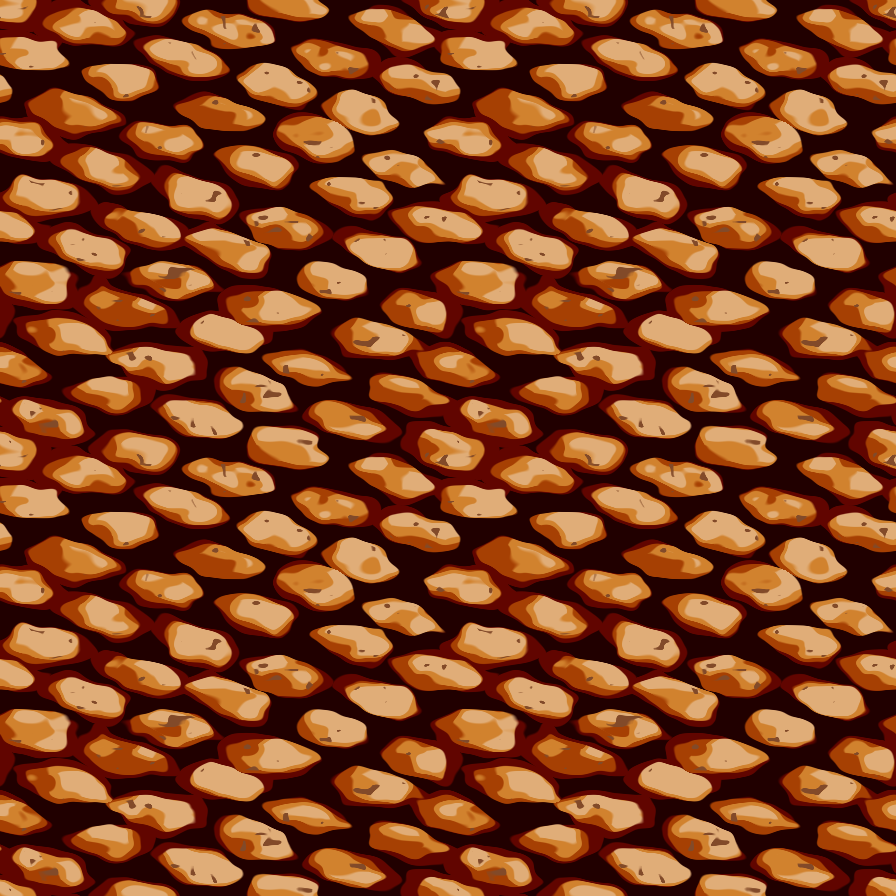
Reproduce this texture procedurally as a Shadertoy shader.

```glsl
const float TILES = 2.0;               // identical tiles across and down
const vec2 GRID = vec2(3.0, 16.0);     // stones per row, rows per tile
const float ROW_HEIGHT = GRID.x / GRID.y;
const float ROW_SHIFT = 0.375;         // sideways step of each row
const vec2 STONE_RADII = vec2(0.28, 0.122);

const vec3 GAP = vec3(0.13, 0.0, 0.0);
const vec3 DARK_RED = vec3(0.38, 0.02, 0.0);
const vec3 RUST = vec3(0.65, 0.25, 0.01);
const vec3 OCHRE = vec3(0.82, 0.51, 0.18);
const vec3 TAN = vec3(0.88, 0.68, 0.47);
const vec3 PIT = vec3(0.51, 0.29, 0.16);

float hash(vec2 p) {
    return fract(sin(dot(p, vec2(127.1, 311.7))) * 43758.5);
}

// Value noise that wraps with the tile; freq must be whole
float wrapNoise(vec2 p, vec2 freq, float seed) {
    vec2 period = GRID.x * freq;
    vec2 i = floor(p * freq);
    vec2 f = fract(p * freq);
    f = f * f * (3.0 - 2.0 * f);
    float a = hash(mod(i, period) + seed);
    float b = hash(mod(i + vec2(1.0, 0.0), period) + seed);
    float c = hash(mod(i + vec2(0.0, 1.0), period) + seed);
    float d = hash(mod(i + 1.0, period) + seed);
    return mix(mix(a, b, f.x), mix(c, d, f.x), f.y);
}

vec2 rotate(vec2 p, float angle) {
    float c = cos(angle), s = sin(angle);
    return vec2(c * p.x - s * p.y, s * p.x + c * p.y);
}

// Irregular hexagon with rounded corners, about one unit in radius
float stoneDistance(vec2 q, vec2 id) {
    const float SHARPNESS = 8.0;
    float sum = 0.0;
    for (int i = 0; i < 6; i++) {
        float k = float(i);
        float angle = (k + 0.5 + 0.6 * (hash(id + k * 3.7) - 0.5)) * 1.0472;
        float reach = mix(0.8, 1.06, hash(id + k * 5.3 + 40.0));
        sum += exp(SHARPNESS * (dot(q, vec2(cos(angle), sin(angle))) - reach));
    }
    return log(sum) / SHARPNESS;
}

// Nearest stone: x = distance, y = light from the upper right, z = tone offset
vec3 nearestStone(vec2 p) {
    vec3 nearest = vec3(10.0, 0.0, 0.0);
    float middleRow = round(p.y / ROW_HEIGHT);
    for (int j = -2; j <= 2; j++) {
        float row = middleRow + float(j);
        float shift = row * ROW_SHIFT - 0.04;
        float column = round(p.x - shift);
        vec2 id = mod(vec2(column, row), GRID);
        vec2 jitter = vec2(hash(id + 11.0), hash(id + 23.0)) - 0.5;
        vec2 center = vec2(column + shift, row * ROW_HEIGHT) + jitter * vec2(0.1, 0.035);
        float tilt = 0.2 + 0.2 * (hash(id + 31.0) - 0.5);
        vec2 q = rotate(p - center, tilt) / STONE_RADII;
        float d = stoneDistance(q, id);
        if (d < nearest.x) {
            nearest = vec3(d, dot(q, vec2(0.5, 0.8)), hash(id + 57.0) - 0.5);
        }
    }
    return nearest;
}

float cover(float value, float threshold, float soft) {
    return smoothstep(threshold - soft, threshold + soft, value);
}

void mainImage(out vec4 fragColor, in vec2 fragCoord) {
    float span = TILES * GRID.x;
    vec2 p = fragCoord / iResolution.xy * span;
    float soft = 0.5 * span / (iResolution.y * STONE_RADII.y);

    // Chipped outlines
    vec2 warp = vec2(wrapNoise(p, vec2(8.0, 12.0), 3.0),
                     wrapNoise(p, vec2(8.0, 12.0), 71.0)) - 0.5;
    vec2 bent = p + warp * vec2(0.07, 0.035);
    vec3 stone = nearestStone(bent);

    // Blotchy red shadows in the gaps
    float reach = 0.75 * (wrapNoise(bent, vec2(3.0, 5.0), 17.0) - 0.33);
    vec3 color = mix(GAP, DARK_RED, cover(reach - stone.x, 0.0, soft));

    // Flat patches of tone on each stone
    float mottle = wrapNoise(bent, vec2(6.0, 9.0), 29.0) - 0.5;
    float tone = min(-stone.x, 0.3) + 0.25 * stone.y + 0.7 * mottle + 0.22 * stone.z;
    vec3 face = mix(RUST, OCHRE, cover(tone, 0.09, soft));
    face = mix(face, TAN, cover(tone, 0.29, soft));

    // Small pits away from the rim
    float pits = wrapNoise(bent, vec2(14.0, 20.0), 43.0);
    float inner = cover(-stone.x, 0.15, soft);
    face = mix(face, PIT, inner * cover(pits, 0.88, soft));

    color = mix(color, face, cover(-stone.x, 0.0, soft));
    fragColor = vec4(color, 1.0);
}
```
